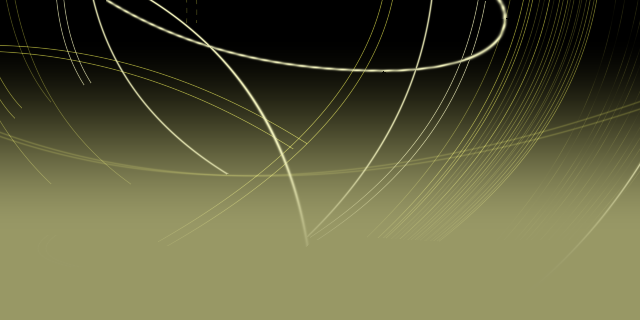
This background is drawn by a Shadertoy shader. Its source:

```glsl
const vec3 HAZE = vec3(0.595, 0.595, 0.398);
const vec3 PALE = vec3(0.95, 0.95, 0.74);
const vec3 OLIVE = vec3(0.47, 0.47, 0.16);
const float HAZE_LOW = 0.27;
const float HAZE_HIGH = 0.89;
const float THIN = 0.0016;
const float MEDIUM = 0.0029;
const float THICK = 0.0048;
const int BUNDLE_LINES = 19;
const int VEIL_LINES = 13;

float hash(float n) {
    return fract(sin(n * 91.73) * 4375.85);
}

// Coverage of a quadratic Bezier stroke, from its implicit parabola
float stroke(vec2 p, vec2 a, vec2 b, vec2 c, float halfWidth) {
    vec2 along = 2.0 * (b - a);
    vec2 bend = a - 2.0 * b + c;
    float det = along.x * bend.y - along.y * bend.x;
    vec2 gradU = vec2(bend.y, -bend.x) / det;
    vec2 gradV = vec2(-along.y, along.x) / det;
    float u = dot(p - a, gradU);
    float v = dot(p - a, gradV);
    float d = (u * u - v) / max(length(2.0 * u * gradU - gradV), 1e-4);
    float pixel = 0.5 / iResolution.y;
    float spread = max(halfWidth, pixel);
    float inside = step(0.0, u) * step(u, 1.0);
    return inside * exp(-d * d / (spread * spread)) * min(1.0, halfWidth / pixel);
}

// Beaded loop that hangs from the top edge
float hangingLoop(vec2 p) {
    float s = stroke(p, vec2(0.333, 1.0), vec2(0.690, 0.779), vec2(1.198, 0.779), 0.0042);
    s = max(s, stroke(p, vec2(1.198, 0.779), vec2(1.354, 0.779), vec2(1.458, 0.815), 0.0042));
    s = max(s, stroke(p, vec2(1.458, 0.815), vec2(1.578, 0.857), vec2(1.578, 0.943), 0.0055));
    s = max(s, stroke(p, vec2(1.578, 0.943), vec2(1.578, 0.979), vec2(1.552, 1.01), 0.0065));
    return s * (0.86 + 0.14 * sin(130.0 * (p.x - 1.6 * p.y)));
}

float brightTrails(vec2 p) {
    float s = stroke(p, vec2(0.466, 1.003), vec2(0.878, 0.747), vec2(0.961, 0.232),
                     mix(THICK, MEDIUM, smoothstep(0.6, 0.95, p.y)));
    s = max(s, 0.85 * stroke(p, vec2(0.292, 1.0), vec2(0.374, 0.663), vec2(0.711, 0.456), MEDIUM));
    s = max(s, 0.85 * stroke(p, vec2(1.349, 1.0), vec2(1.294, 0.581), vec2(0.958, 0.258), MEDIUM));
    s = max(s, 0.8 * stroke(p, vec2(2.05, 0.57), vec2(1.88, 0.27), vec2(1.63, 0.07), MEDIUM));
    // Twin trails
    for (int i = 0; i < 2; i++) {
        float k = float(i);
        vec2 q = p - k * vec2(0.022, 0.006);
        s = max(s, 0.6 * stroke(q, vec2(0.177, 1.0), vec2(0.193, 0.844), vec2(0.263, 0.734), THIN));
        q = p - k * vec2(0.022, -0.008);
        s = max(s, 0.62 * stroke(q, vec2(1.495, 1.004), vec2(1.414, 0.549), vec2(0.969, 0.258), THIN));
    }
    return s;
}

float faintTrails(vec2 p) {
    float s = 0.0;
    for (int i = 0; i < 2; i++) {
        float k = float(i);
        // Arcs from the left edge
        vec2 q = p + k * vec2(0.041, 0.018);
        s += stroke(q, vec2(0.0, 0.858), vec2(0.495, 0.845), vec2(0.958, 0.552), THIN);
        // Crossing pair
        q = p - k * vec2(0.029, -0.013);
        s += stroke(q, vec2(1.198, 1.015), vec2(1.107, 0.594), vec2(0.495, 0.245), THIN);
        // Wide shallow bowl
        q = p + vec2(0.0, 0.018 * k * (p.x - 0.7));
        s += 0.4 * stroke(q, vec2(-0.026, 0.583), vec2(0.833, 0.273), vec2(2.03, 0.693), MEDIUM);
        // Short trails at the left edge
        q = p + k * vec2(0.023, 0.031);
        s += 0.8 * stroke(q, vec2(-0.01, 0.776), vec2(0.03, 0.70), vec2(0.07, 0.661), THIN);
        // Dashes at the top edge
        q = p - k * vec2(0.031, 0.0);
        s += 0.5 * smoothstep(-0.3, 0.3, sin(190.0 * p.y + k))
           * stroke(q, vec2(0.583, 1.0), vec2(0.585, 0.9635), vec2(0.583, 0.927), THIN);
        // Small ring in the haze
        q = p - k * vec2(0.025, 0.0);
        s += 0.25 * stroke(q, vec2(0.15, 0.265), vec2(0.06, 0.2), vec2(0.23, 0.165), THIN);
    }
    s += 0.55 * stroke(p, vec2(0.047, 1.0), vec2(0.12, 0.63), vec2(0.41, 0.424), THIN);
    s += 0.5 * stroke(p, vec2(0.02, 1.0), vec2(0.06, 0.80), vec2(0.16, 0.68), THIN);
    s += 0.6 * stroke(p, vec2(0.0, 0.622), vec2(0.07, 0.51), vec2(0.161, 0.424), THIN);
    return s;
}

// Dense bundle and the dim broken veil to its right
float bundles(vec2 p) {
    float s = 0.0;
    for (int i = 0; i < BUNDLE_LINES; i++) {
        float n = float(i);
        float k = pow((n + 0.6 * hash(n)) / float(BUNDLE_LINES), 0.75);
        s += mix(0.2, 0.95, hash(n + 7.0))
           * stroke(p, vec2(1.594 + 0.281 * k, 1.0), vec2(1.51 + 0.287 * k, 0.61 - 0.04 * k),
                    vec2(1.146 + 0.234 * k, 0.258 - 0.013 * k), THIN);
    }
    for (int i = 0; i < VEIL_LINES; i++) {
        float n = float(i);
        float k = (n + hash(n + 31.0)) / float(VEIL_LINES);
        float broken = 0.6 + 0.4 * sin(p.y * 38.0 + 6.3 * hash(n + 3.0));
        s += 0.24 * broken * stroke(p, vec2(1.92 + 0.35 * k, 1.0), vec2(1.86 + 0.3 * k, 0.6),
                                    vec2(1.55 + 0.28 * k, 0.25), THIN);
    }
    return s;
}

void mainImage(out vec4 fragColor, in vec2 fragCoord) {
    vec2 p = fragCoord / iResolution.y;
    p.x *= 2.0 * iResolution.y / iResolution.x;

    // Haze rising into black
    float density = 1.0 - smoothstep(HAZE_LOW, HAZE_HIGH, p.y);
    vec3 color = HAZE * pow(vec3(density), vec3(1.0, 1.0, 1.12));

    // Trails sink into the haze
    float visible = smoothstep(0.08, 0.58, p.y);
    float faint = min(faintTrails(p) + bundles(p), 1.4) * visible;
    color += OLIVE * faint * (1.0 - color);
    float bright = max(hangingLoop(p), brightTrails(p) * mix(0.75, 1.0, visible) * visible);
    color = mix(color, PALE, clamp(bright, 0.0, 1.0));
    fragColor = vec4(color, 1.0);
}
```
